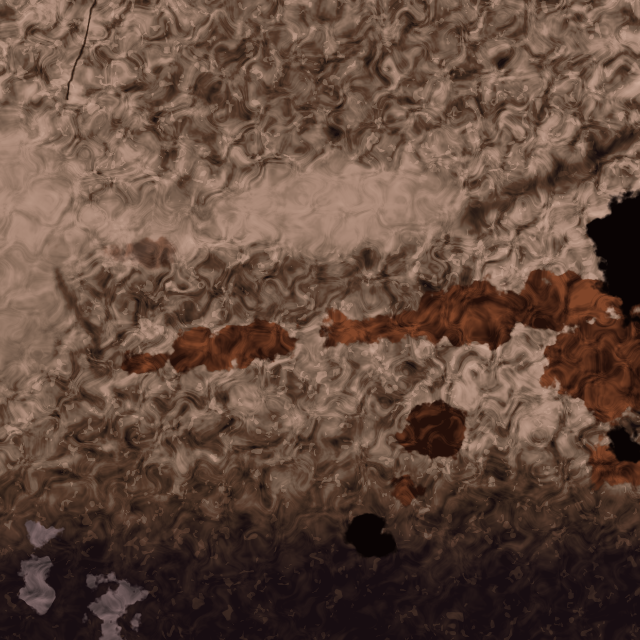
A three.js fragment shader for this texture:

```glsl
// Weathered plaster wall, flaking away from a band of rust and dark hollows.
varying vec2 vUv;

const vec3 SOOT = vec3(0.09, 0.05, 0.05);
const vec3 UMBER = vec3(0.22, 0.15, 0.11);
const vec3 BROWN = vec3(0.34, 0.23, 0.17);
const vec3 STONE = vec3(0.42, 0.33, 0.27);
const vec3 CLAY = vec3(0.54, 0.43, 0.36);
const vec3 SAND = vec3(0.66, 0.53, 0.46);
const vec3 RUST_DARK = vec3(0.14, 0.06, 0.035);
const vec3 RUST_LIGHT = vec3(0.50, 0.27, 0.16);
const vec3 HOLLOW = vec3(0.035, 0.012, 0.01);
const vec3 LILAC = vec3(0.37, 0.30, 0.30);

float hash(vec2 p) {
  vec3 q = fract(vec3(p.xyx) * 0.1031);
  q += dot(q, q.yzx + 33.33);
  return fract((q.x + q.y) * q.z);
}

float noise(vec2 p) {
  vec2 i = floor(p), f = fract(p);
  f = f * f * (3.0 - 2.0 * f);
  return mix(mix(hash(i), hash(i + vec2(1, 0)), f.x),
             mix(hash(i + vec2(0, 1)), hash(i + vec2(1, 1)), f.x), f.y);
}

// Layered noise, centred on zero.
float fbm(vec2 p) {
  float sum = 0.0, amp = 0.5;
  for (int i = 0; i < 4; i++) {
    sum += amp * (noise(p) - 0.5);
    p = mat2(1.6, 1.2, -1.2, 1.6) * p + 7.3;
    amp *= 0.5;
  }
  return sum;
}

float ramp(float a, float b, float t) { return clamp((t - a) / (b - a), 0.0, 1.0); }

float inside(float d, float soft) { return 1.0 - smoothstep(-soft, soft, d); }

float blob(vec2 p, vec2 centre, vec2 radius) {
  return (length((p - centre) / radius) - 1.0) * min(radius.x, radius.y);
}

float segment(vec2 p, vec2 a, vec2 b) {
  vec2 ab = b - a;
  return length(p - a - ab * clamp(dot(p - a, ab) / dot(ab, ab), 0.0, 1.0));
}

// Scattered chips: a share of the grid cells holds one, each of its own size.
float chips(vec2 p, float scale, float share) {
  vec2 q = p * scale + 1.3 * vec2(noise(p * scale * 1.7), noise(p * scale * 1.7 + 40.0));
  vec2 cell = floor(q);
  float mask = 0.0;
  for (int y = -1; y <= 1; y++)
    for (int x = -1; x <= 1; x++) {
      vec2 id = cell + vec2(x, y);
      vec2 spot = id + vec2(hash(id + 3.1), hash(id + 8.7));
      float size = mix(0.15, 0.45, hash(id + 21.0)) * step(hash(id), share);
      mask = max(mask, inside(length(q - spot) - size, 0.1) * step(0.01, size));
    }
  return mask;
}

vec3 plaster(float tone) {
  vec3 c = mix(SOOT, UMBER, ramp(0.09, 0.22, tone));
  c = mix(c, BROWN, ramp(0.22, 0.34, tone));
  c = mix(c, STONE, ramp(0.34, 0.42, tone));
  c = mix(c, CLAY, ramp(0.42, 0.54, tone));
  return mix(c, SAND, ramp(0.54, 0.66, tone)) + 0.4 * max(tone - 0.66, 0.0);
}

void main() {
  vec2 p = vUv;
  float broad = fbm(p * 9.0), fine = fbm(p * 42.0);
  float ragged = 0.05 * fbm(p * 17.0) + 0.035 * fine;
  vec2 w = p + 0.045 * vec2(broad, fbm(p * 9.0 + 31.0)) + 0.012 * fine;

  // Broad light: dark foot, grey middle, pale top and smooth sandy areas.
  float tone = mix(0.10, 0.32, smoothstep(0.08, 0.29, w.y + 0.06 * broad));
  tone += 0.11 * smoothstep(0.23, 0.40, w.y) + 0.10 * smoothstep(0.45, 0.68, w.y);
  float smoothed = inside(blob(w, vec2(0.0, 0.61), vec2(0.13, 0.21)), 0.04);
  smoothed = max(smoothed, inside(blob(w, vec2(0.53, 0.675), vec2(0.19, 0.065)), 0.02));
  smoothed = max(smoothed, 0.7 * inside(blob(w, vec2(0.22, 0.65), vec2(0.14, 0.06)), 0.03));
  float grime = inside(blob(w, vec2(0.52, 0.88), vec2(0.34, 0.16)), 0.12);
  grime = max(grime, inside(blob(w, vec2(0.29, 0.69), vec2(0.07, 0.04)), 0.025));
  grime = max(grime, inside(blob(w, vec2(0.40, 0.56), vec2(0.28, 0.05)), 0.03));
  tone += 0.10 * smoothed - 0.13 * grime * (1.0 - smoothed) * (1.0 + 2.0 * broad);
  tone += 0.09 * inside(blob(w, vec2(0.80, 0.37), vec2(0.15, 0.13)), 0.07);

  // Curled, raised grain lit from the upper left.
  vec2 curl = p * 52.0 + 2.2 * vec2(noise(p * 38.0), noise(p * 38.0 + 17.0));
  float relief = fbm(curl) - fbm(curl + vec2(-0.35, 0.35));
  float grain = 1.5 * relief + 1.1 * fine + 0.5 * broad;
  tone *= 1.0 + grain * mix(1.0, 0.3, smoothed);
  float chip = max(chips(p, 58.0, 0.14), 0.8 * chips(p + 5.0, 95.0, 0.12));
  tone += chip * (1.0 - smoothed) * mix(0.09, 0.15, smoothstep(0.1, 0.3, p.y));

  // Slanting crease, the edge of the smooth patch, and a hairline crack.
  float crease = segment(w, vec2(0.73, 0.655), vec2(1.03, 0.80));
  float lip = segment(w, vec2(0.09, 0.58), vec2(0.15, 0.44));
  float crack = segment(p + 0.5 * ragged, vec2(0.155, 1.01), vec2(0.11, 0.85));
  tone *= 1.0 - 0.55 * inside(crease - 0.017, 0.018);
  tone *= 1.0 - 0.5 * inside(lip - 0.007, 0.009);
  tone *= 1.0 - 0.75 * inside(crack - 0.0015, 0.002);

  // Rust band, swelling to the right, with separate patches below it.
  float middle = 0.435 + 0.13 * (p.x - 0.2);
  float halfWidth = 0.022 + 0.018 * smoothstep(0.62, 0.72, p.x);
  float rust = max(abs(p.y - middle) - halfWidth, 0.2 - p.x);
  rust = min(rust, blob(p, vec2(0.97, 0.43), vec2(0.11, 0.085)));
  rust = min(rust, blob(p, vec2(0.68, 0.335), vec2(0.045, 0.04)));
  rust = min(rust, blob(p, vec2(0.63, 0.23), vec2(0.028, 0.018)));
  rust = min(rust, blob(p, vec2(0.98, 0.27), vec2(0.075, 0.05))) + ragged * 1.6;
  float rim = inside(abs(rust - 0.008) - 0.005, 0.006);
  tone += 0.10 * rim * smoothstep(-0.2, 0.4, broad + fine + 0.1);
  vec3 color = plaster(tone) + vec3(0.0, 0.0, 0.015) * (1.0 - smoothstep(0.1, 0.25, p.y));

  float rustTone = 0.48 + 1.3 * fbm(p * 30.0) + 1.6 * relief + 0.6 * broad;
  rustTone -= 0.35 * inside(blob(p, vec2(0.68, 0.33), vec2(0.09, 0.13)), 0.03);
  vec3 rustColor = mix(RUST_DARK, RUST_LIGHT, clamp(rustTone, 0.0, 1.0));
  float stain = 0.5 * inside(blob(w, vec2(0.24, 0.61), vec2(0.065, 0.014)) + ragged, 0.006);
  color = mix(color, rustColor, max(inside(rust, 0.004), stain));

  // Lilac paint left on the dark foot, then the open hollows.
  float paint = min(blob(p, vec2(0.175, 0.05), vec2(0.045, 0.075)),
                    blob(p, vec2(0.06, 0.11), vec2(0.03, 0.05))) + 2.2 * ragged;
  color = mix(color, LILAC * (1.0 + 0.7 * grain), inside(paint, 0.005));
  float hollow = blob(p, vec2(0.99, 0.60), vec2(0.062, 0.095));
  hollow = min(hollow, blob(p, vec2(0.98, 0.30), vec2(0.035, 0.03)));
  hollow = min(hollow, blob(p, vec2(0.58, 0.15), vec2(0.035, 0.035)));
  hollow = min(hollow, blob(p, vec2(0.73, 0.20), vec2(0.02, 0.01))) + ragged;
  color = mix(color, HOLLOW, inside(hollow, 0.004));

  gl_FragColor = vec4(clamp(color, 0.0, 1.0), 1.0);
}
```
